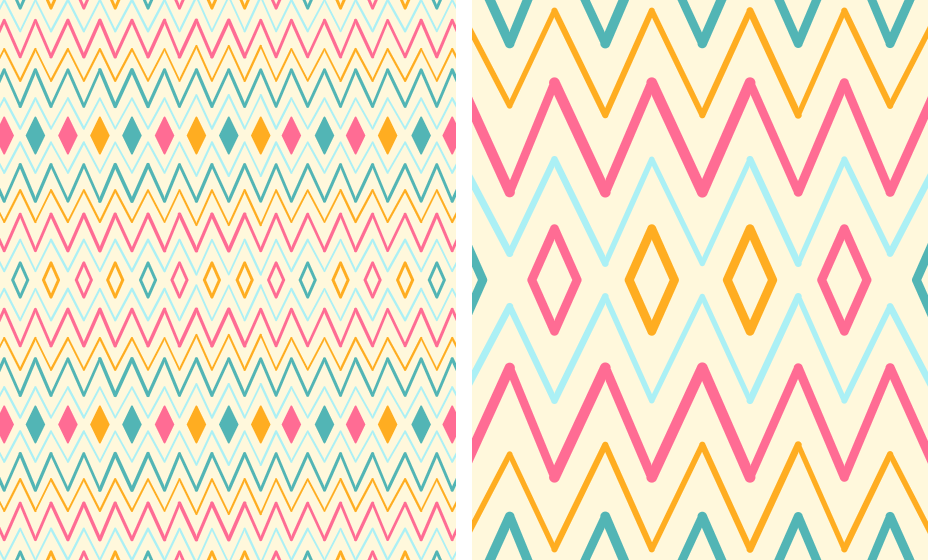
Left: the whole. Right: its middle third, enlarged.
This pattern is drawn by a WebGL 2 fragment shader. Its source:

```glsl
#version 300 es
precision highp float;
// Mirrored bands of hand-drawn zigzags between rows of solid and outlined diamonds.

uniform vec2 u_resolution;
out vec4 outColor;

// Lengths are in hundredths of the canvas height, measured from the centre.
const float PERIOD = 51.6;         // solid row to solid row
const float HALF_PITCH = 2.865;    // zigzag peak to valley, across
const float VERTEX_JITTER = 0.15;
const float WIDTH_JITTER = 0.16;
const vec2 SOLID_SIZE = vec2(1.55, 3.2);
const float SOLID_ROUNDING = 0.18;
const vec2 OUTLINE_SIZE = vec2(1.35, 3.05);
const float OUTLINE_WIDTH = 0.53;

const vec3 CREAM = vec3(1.0, 0.973, 0.863);
const vec3 PALETTE[4] = vec3[4](
  vec3(0.32, 0.71, 0.71),          // teal
  vec3(1.0, 0.68, 0.13),           // amber
  vec3(1.0, 0.425, 0.58),          // pink
  vec3(0.67, 0.94, 0.96));         // sky

// Zigzags: inner height, outer height, lift of the middle peaks, stroke width.
const int LINE_COUNT = 5;
const vec4 LINES[LINE_COUNT] = vec4[LINE_COUNT](
  vec4(1.24, 6.64, 0.56, 0.37),
  vec4(5.21, 11.72, 0.0, 0.56),
  vec4(9.77, 15.43, 0.56, 0.37),
  vec4(14.06, 20.57, 0.0, 0.56),
  vec4(18.62, 24.22, 0.6, 0.37));
const int LINE_COLORS[LINE_COUNT] = int[LINE_COUNT](3, 0, 1, 2, 3);

// Diamond colour sequences, from the centre outwards.
const int SOLID_COLORS[14] = int[14](0, 1, 2, 0, 2, 1, 0, 2, 0, 2, 1, 0, 2, 1);
const int OUTLINE_COLORS[7] = int[7](1, 2, 0, 1, 2, 1, 0);

float hash(vec2 p) {
  vec3 q = fract(p.xyx * vec3(0.1031, 0.1030, 0.0973));
  q += dot(q, q.yzx + 33.33);
  return fract((q.x + q.y) * q.z);
}

float signedHash(float n, float seed) {
  return 2.0 * hash(vec2(n + 100.0, seed)) - 1.0;
}

float segmentDistance(vec2 p, vec2 a, vec2 b) {
  vec2 ab = b - a;
  return length(p - a - ab * clamp(dot(p - a, ab) / dot(ab, ab), 0.0, 1.0));
}

// Signed distance to a diamond with the given half-diagonals.
float diamondDistance(vec2 p, vec2 size) {
  p = abs(p);
  float side = sign(dot(p, size.yx) - size.x * size.y);
  return side * segmentDistance(p, vec2(size.x, 0.0), vec2(0.0, size.y));
}

// Column positions are shared by all zigzags and diamonds.
float columnX(float n) {
  return n * HALF_PITCH + VERTEX_JITTER * signedHash(n, 1.0);
}

// Even columns hold outer vertices, odd columns hold inner ones.
vec2 zigzagVertex(float n, vec4 line) {
  bool outer = mod(n, 2.0) < 0.5;
  float lift = abs(n) < 2.5 ? line.z : 0.0;
  return vec2(columnX(n), outer ? line.y + lift : line.x);
}

float zigzagDistance(vec2 p, vec4 line) {
  float column = floor(p.x / HALF_PITCH);
  float d = 1e3;
  for (int i = -1; i <= 1; i++) {
    float n = column + float(i);
    float width = line.w * (1.0 + WIDTH_JITTER * signedHash(n, line.x));
    vec2 a = zigzagVertex(n, line);
    vec2 b = zigzagVertex(n + 1.0, line);
    d = min(d, segmentDistance(p, a, b) - 0.5 * width);
  }
  return d;
}

void main() {
  float pixel = 100.0 / u_resolution.y;
  vec2 p = (gl_FragCoord.xy - 0.5 * u_resolution) * pixel;

  // Fold the height so that it counts from the nearest solid row.
  p.y = abs(mod(p.y, PERIOD) - 0.5 * PERIOD);
  vec3 color = CREAM;

  // Zigzag lines
  for (int i = 0; i < LINE_COUNT; i++) {
    float d = zigzagDistance(p, LINES[i]);
    color = mix(color, PALETTE[LINE_COLORS[i]], clamp(0.5 - d / pixel, 0.0, 1.0));
  }

  // Solid diamonds on even columns
  float k = floor(p.x / (2.0 * HALF_PITCH) + 0.5);
  vec2 q = p - vec2(columnX(2.0 * k), 0.0);
  float solid = diamondDistance(q, SOLID_SIZE) - SOLID_ROUNDING;
  int solidColor = SOLID_COLORS[int(mod(k, 14.0))];
  color = mix(color, PALETTE[solidColor], clamp(0.5 - solid / pixel, 0.0, 1.0));

  // Outlined diamonds on odd columns
  float n = 2.0 * floor(p.x / (2.0 * HALF_PITCH)) + 1.0;
  q = p - vec2(columnX(n), 0.5 * PERIOD);
  float outline = abs(diamondDistance(q, OUTLINE_SIZE)) - 0.5 * OUTLINE_WIDTH;
  int outlineColor = OUTLINE_COLORS[int(mod(floor(abs(n) * 0.5), 7.0))];
  color = mix(color, PALETTE[outlineColor], clamp(0.5 - outline / pixel, 0.0, 1.0));

  outColor = vec4(color, 1.0);
}
```
